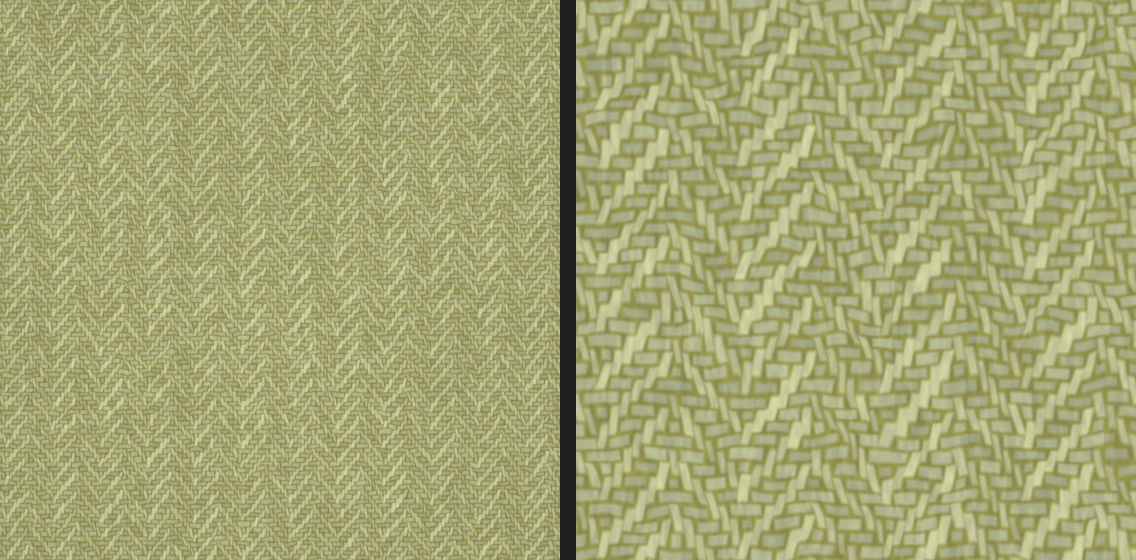
Left: the whole. Right: its middle third, enlarged.
Give the GLSL for this texture, as a Shadertoy shader.

```glsl
// Herringbone cloth: a 2/2 twill whose diagonal reverses every half repeat.
// Pale slanted warp floats lie over greyish weft floats on an olive ground;
// hashes vary each float, and value noise adds wobble, fibres and soft wear.

#define REPEATS 11.85   // herringbone repeats across
#define ENDS 12.0       // warp yarns per repeat
#define PICKS 120.0     // weft yarns down the canvas
#define PHASE -0.11     // sideways shift, in repeats
#define SLANT 0.27      // lean of the warp floats
#define WOBBLE 0.75     // yarn irregularity, in yarns
#define WEAR 0.11       // brightness variation between floats
#define SAMPLES 3       // antialiasing grid per side
#define GROUND vec3(0.565, 0.562, 0.295)
#define WARP vec3(0.738, 0.754, 0.578)
#define WEFT vec3(0.672, 0.688, 0.540)

float hash(vec2 p) {
    return fract(sin(dot(p, vec2(127.1, 311.7))) * 43758.5453);
}

float noise(vec2 p) {
    vec2 i = floor(p), f = fract(p);
    f = f * f * (3.0 - 2.0 * f);
    return mix(mix(hash(i), hash(i + vec2(1, 0)), f.x),
               mix(hash(i + vec2(0, 1)), hash(i + vec2(1, 1)), f.x), f.y);
}

// Pick offset of a warp end: rises for half a repeat, then falls.
float zigzag(float end) {
    float m = mod(end, ENDS);
    return min(m, ENDS - m);
}

// +1 where the diagonal rises to the right, -1 where it falls.
float lean(float end) {
    return mod(end, ENDS) < 0.5 * ENDS ? 1.0 : -1.0;
}

bool weftOnTop(float end, float pick) {
    return mod(pick - zigzag(end), 4.0) > 1.5;
}

// Soft coverage of a yarn: distance from its axis and from its nearest tip.
float yarn(float across, float tip, float halfWidth) {
    return smoothstep(halfWidth + 0.15, halfWidth - 0.19, abs(across))
         * smoothstep(0.0, 0.4, tip);
}

vec3 cloth(vec2 uv) {
    vec2 p = vec2((uv.x * REPEATS + PHASE) * ENDS, uv.y * PICKS);
    p += WOBBLE * (vec2(noise(p * 0.35), noise(p * 0.35 + 57.0)) - 0.5);
    vec2 cell = floor(p), f = fract(p);
    float fibre = noise(p * vec2(3.0, 1.3)) - 0.5;
    vec3 col = GROUND * (1.0 + 0.16 * fibre);

    // Weft: horizontal floats, closed where a neighbouring end covers them.
    if (weftOnTop(cell.x, cell.y)) {
        bool openLeft = weftOnTop(cell.x - 1.0, cell.y);
        bool openRight = weftOnTop(cell.x + 1.0, cell.y);
        float tip = min(openLeft ? 1.0 : f.x, openRight ? 1.0 : 1.0 - f.x);
        float rnd = hash(cell - vec2(openLeft ? 1.0 : 0.0, 0.0));
        float cover = yarn(f.y - 0.5, tip + 0.10, 0.30 + 0.14 * rnd);
        float shade = 1.0 + WEAR * (rnd - 0.5) + 0.12 * fibre;
        col = mix(col, WEFT * shade, cover);
    }

    // Warp: slanted vertical floats, two picks long, from the nearest ends.
    for (int k = -1; k <= 1; k++) {
        float end = cell.x + float(k);
        float along = p.y - zigzag(end);
        float t = mod(along + 0.15, 4.0) - 1.15;
        float dir = lean(end);
        float rnd = hash(vec2(end, floor((along + 0.15) / 4.0)) + 19.0);
        float across = p.x - end - 0.5 - SLANT * dir * t;
        float tip = 1.0 + 0.2 * rnd - abs(t);
        float cover = yarn(across, tip, 0.30 + 0.14 * rnd + 0.04 * dir);
        float shade = 1.0 + WEAR * (rnd - 0.5) + 0.025 * dir + 0.12 * fibre;
        shade -= 0.2 * across * across;
        col = mix(col, WARP * shade, cover);
    }
    return col;
}

void mainImage(out vec4 fragColor, in vec2 fragCoord) {
    vec3 col = vec3(0.0);
    for (int s = 0; s < SAMPLES * SAMPLES; s++) {
        vec2 offset = (vec2(s % SAMPLES, s / SAMPLES) + 0.5) / float(SAMPLES) - 0.5;
        col += cloth((fragCoord + offset) / iResolution.xy);
    }
    col /= float(SAMPLES * SAMPLES);

    // Broad fading and slightly darker corners.
    vec2 uv = fragCoord / iResolution.xy;
    col *= 0.995 + 0.025 * (noise(uv * vec2(9.0, 5.0)) - 0.5);
    col *= 1.01 - 0.06 * dot(uv - 0.5, uv - 0.5);
    fragColor = vec4(clamp(col, 0.0, 1.0), 1.0);
}
```
